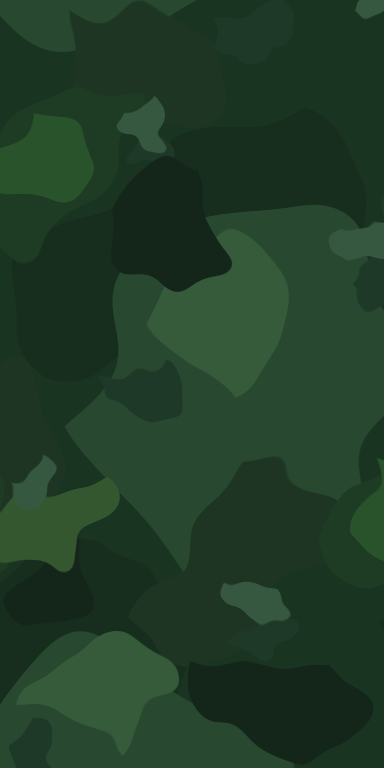
A Shadertoy shader for this pattern:

```glsl
// Forest camouflage: flat green patches with smooth wavy outlines and sharp tips.
// Each layer scatters ellipses, each trimmed by a chord, along an even sequence,
// bends them with gradient noise and paints them over the layers below.

const vec2 TILE = vec2(1.2, 2.2);        // scatter area, a little over the canvas
const vec2 STEP = vec2(0.7549, 0.5698);  // evenly spreading sequence
const float FLATNESS = 0.65;             // short to long axis of a patch
const float CHORD = 0.5;                 // where the trimming chord lies

const vec3 PINE     = vec3(0.102, 0.202, 0.135);
const vec3 SHADE    = vec3(0.090, 0.176, 0.115);
const vec3 FERN     = vec3(0.155, 0.285, 0.185);
const vec3 MOSS     = vec3(0.118, 0.208, 0.140);
const vec3 TEAL     = vec3(0.118, 0.225, 0.155);
const vec3 SAGE     = vec3(0.208, 0.355, 0.230);
const vec3 NIGHT    = vec3(0.080, 0.148, 0.100);
const vec3 IVY      = vec3(0.118, 0.235, 0.140);
const vec3 LEAF     = vec3(0.155, 0.325, 0.170);
const vec3 LICHEN   = vec3(0.212, 0.340, 0.250);
const vec3 OLIVE    = vec3(0.205, 0.340, 0.190);

vec2 direction(float angle) {
    return vec2(cos(angle), sin(angle));
}

float hash(vec2 cell) {
    vec3 q = fract(cell.xyx * vec3(0.1031, 0.1030, 0.0973));
    q += dot(q, q.yzx + 33.33);
    return fract((q.x + q.y) * q.z);
}

float cornerSlope(vec2 cell, vec2 offset) {
    return dot(direction(6.2832 * hash(cell)), offset);
}

float gradientNoise(vec2 p) {
    vec2 i = floor(p), f = fract(p);
    vec2 w = f * f * f * (f * (f * 6.0 - 15.0) + 10.0);
    vec2 e = vec2(1.0, 0.0);
    float low  = mix(cornerSlope(i, f), cornerSlope(i + e, f - e), w.x);
    float high = mix(cornerSlope(i + e.yx, f - e.yx), cornerSlope(i + e.xx, f - e.xx), w.x);
    return mix(low, high, w.y);
}

// Bend the plane with waves in proportion to the patch size
vec2 bend(vec2 p, float size, vec2 seed) {
    vec2 q = p * 1.4 / size + seed * 57.0 + 20.0;
    return p + 0.45 * size * vec2(gradientNoise(q), gradientNoise(q + 41.7));
}

// Signed distance to an ellipse trimmed by a chord
float patchDistance(vec2 p, float size, float angle) {
    vec2 axis = direction(angle);
    vec2 u = vec2(dot(p, axis), dot(p, vec2(-axis.y, axis.x)) / FLATNESS) / size;
    float chord = dot(u, direction(1.7 * angle + 1.0)) - CHORD;
    return max(length(u) - 1.0, chord) * size * FLATNESS;
}

// Nearest of several patches that shrink and turn along the sequence
float scatter(vec2 p, int count, float size, vec2 seed, float tilt) {
    vec2 q = bend(p, size, seed);
    float nearest = 10.0;
    for (int i = 0; i < count; i++) {
        float n = float(i);
        vec2 d = q - TILE * fract(seed + n * STEP);
        d -= TILE * round(d / TILE);
        float radius = size * mix(1.0, 0.6, n / float(count));
        nearest = min(nearest, patchDistance(d, radius, tilt + 2.4 * n));
    }
    return nearest;
}

vec3 paint(vec3 below, vec3 colour, float dist) {
    float edge = 0.8 / iResolution.x;
    return mix(below, colour, 1.0 - smoothstep(-edge, edge, dist));
}

void mainImage(out vec4 fragColor, in vec2 fragCoord) {
    vec2 p = fragCoord / iResolution.x;
    vec3 col = PINE;

    // Broad ground shapes
    col = paint(col, SHADE, scatter(p, 2, 0.50, vec2(0.40, 0.62), 0.4));
    col = paint(col, FERN,  scatter(p, 2, 0.60, vec2(0.50, 0.40), 1.1));
    col = paint(col, MOSS,  scatter(p, 3, 0.30, vec2(0.50, 0.25), 0.6));
    col = paint(col, TEAL,  scatter(p, 6, 0.12, vec2(0.55, 0.88), 0.3));

    // Light and dark patches
    col = paint(col, SAGE,  scatter(p, 2, 0.25, vec2(0.46, 0.52), 1.1));
    col = paint(col, NIGHT, scatter(p, 3, 0.23, vec2(0.60, 0.08), 2.6));

    // Bright accents
    col = paint(col, IVY,    scatter(p, 2, 0.27, vec2(0.08, 0.72), 0.5));
    col = paint(col, LEAF,   scatter(p, 2, 0.18, vec2(0.08, 0.73), 2.9));
    col = paint(col, OLIVE,  scatter(p, 1, 0.19, vec2(0.10, 0.30), 0.3));
    col = paint(col, LICHEN, scatter(p, 5, 0.095, vec2(0.80, 0.63), 0.2));

    fragColor = vec4(col, 1.0);
}
```
